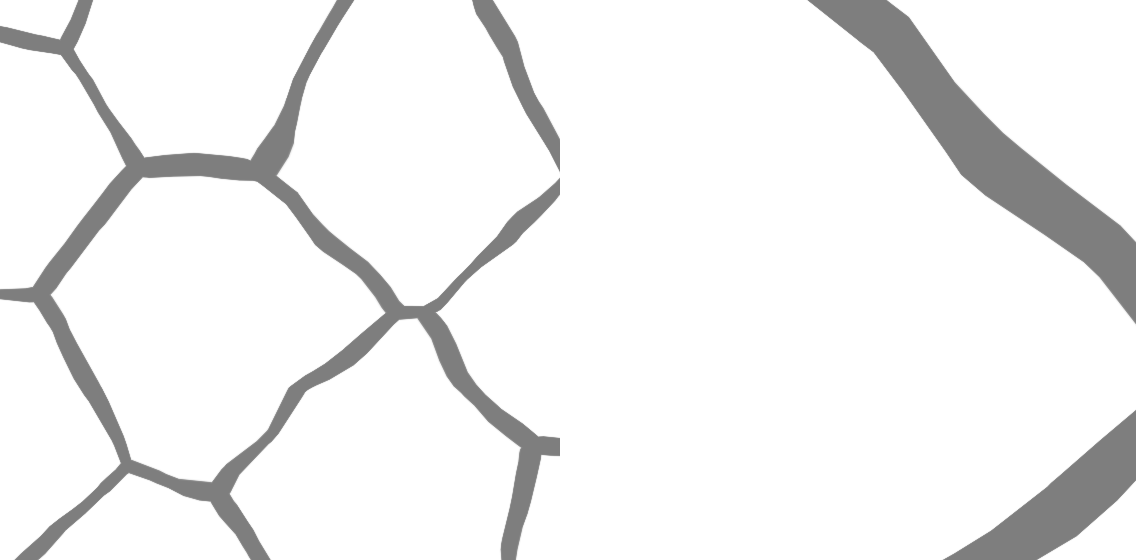
Left, the full canvas; right, a detail of the centre.
Give the GLSL for this pattern, as a Shadertoy shader.

```glsl
// Draws a sparse network of grey, slightly kinked veins around large white cells.

const vec3  PAPER = vec3(1.0);
const vec3  VEIN = vec3(0.494);
const vec2  SPACING = vec2(0.385, 0.53); // columns and rows of cells
const vec2  ORIGIN = vec2(0.31, 0.47);   // centre of one cell
const float STAGGER = 0.42;              // shift of every other column
const float JITTER = 0.38;               // irregularity of the cell sites
const float HALF_WIDTH = 0.0146;         // mean half width of a vein
const float WIDTH_VARIATION = 0.013;
const float WIDTH_FREQ = 7.0;
const float BEND_FREQ = 3.2;             // long curves of the veins
const float BEND_AMOUNT = 0.06;
const float KINK_FREQ = 8.0;             // short straight facets
const float KINK_AMOUNT = 0.024;
const float EDGE_TAIL = 0.4;             // share of the wider, fainter edge

vec2 hash2(vec2 p) {
    vec2 k = vec2(dot(p, vec2(127.1, 311.7)), dot(p, vec2(269.5, 183.3)));
    return fract(sin(k) * 43758.5453);
}

// Noise that is linear inside each triangle, so bent lines become polylines.
vec2 facetNoise(vec2 p) {
    vec2 s = p + (p.x + p.y) * 0.366;
    vec2 i = floor(s), f = fract(s);
    vec2 side = f.x > f.y ? vec2(1.0, 0.0) : vec2(0.0, 1.0);
    float hi = max(f.x, f.y), lo = min(f.x, f.y);
    return hash2(i) * (1.0 - hi) + hash2(i + side) * (hi - lo)
         + hash2(i + 1.0) * lo - 0.5;
}

// Sites stand in staggered columns, which gives steep slants and short levels.
vec2 site(vec2 cell) {
    vec2 stagger = vec2(0.0, STAGGER * mod(cell.x, 2.0));
    vec2 jitter = JITTER * (hash2(cell + 17.0) - 0.5);
    return ORIGIN + SPACING * (cell + stagger + jitter);
}

// Distance to the nearest border between Voronoi cells.
float borderDistance(vec2 p) {
    vec2 home = floor((p - ORIGIN) / SPACING + 0.5);
    vec2 nearestCell = home, toNearest = vec2(8.0);
    for (int y = -2; y <= 2; y++)
    for (int x = -2; x <= 2; x++) {
        vec2 cell = home + vec2(x, y);
        vec2 toSite = site(cell) - p;
        if (dot(toSite, toSite) < dot(toNearest, toNearest)) {
            toNearest = toSite;
            nearestCell = cell;
        }
    }
    float d = 8.0;
    for (int y = -2; y <= 2; y++)
    for (int x = -2; x <= 2; x++) {
        if (x == 0 && y == 0) continue;
        vec2 toSite = site(nearestCell + vec2(x, y)) - p;
        vec2 mid = 0.5 * (toNearest + toSite);
        d = min(d, dot(mid, normalize(toSite - toNearest)));
    }
    return d;
}

float coverage(float d, float blur) {
    return 1.0 - smoothstep(-blur, blur, d);
}

void mainImage(out vec4 fragColor, in vec2 fragCoord) {
    vec2 p = fragCoord / iResolution.y;
    float pixel = 1.0 / iResolution.y;

    // Bend the plane so the straight borders wander.
    vec2 q = p + BEND_AMOUNT * facetNoise(p * BEND_FREQ + 11.0)
               + KINK_AMOUNT * facetNoise(p * KINK_FREQ + 37.0);

    // Let the veins swell and taper along their length.
    float halfWidth = HALF_WIDTH
                    + WIDTH_VARIATION * facetNoise(p * WIDTH_FREQ + 53.0).x;

    // Crisp edge with a faint soft tail.
    float d = borderDistance(q) - halfWidth;
    float ink = mix(coverage(d, 0.4 * pixel), coverage(d, 1.5 * pixel), EDGE_TAIL);
    fragColor = vec4(mix(PAPER, VEIN, ink), 1.0);
}
```
